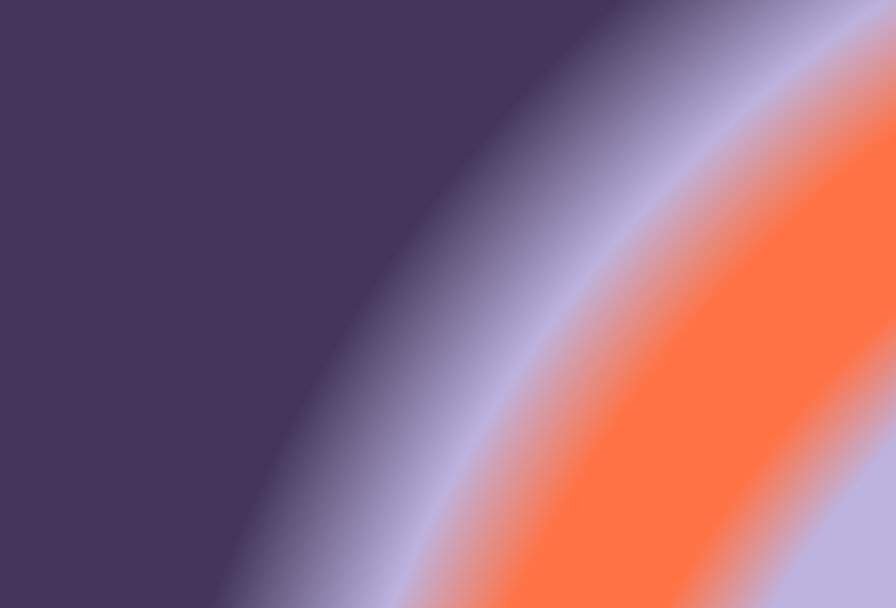
A Shadertoy shader for this background:

```glsl
// Soft concentric arcs of lavender and orange sweeping over a dusky violet field.

// Linear blend weight: 0 at the outer radius, 1 at the inner radius.
float inward(float outer, float inner, float radius) {
    return clamp((outer - radius) / (outer - inner), 0.0, 1.0);
}

void mainImage(out vec4 fragColor, in vec2 fragCoord) {
    vec3 violet = vec3(0.263, 0.212, 0.353);
    vec3 lavender = vec3(0.741, 0.702, 0.871);
    vec3 orange = vec3(1.0, 0.451, 0.275);

    // Distance from the arc centre, in canvas heights
    vec2 position = fragCoord / iResolution.y;
    float radius = distance(position, vec2(2.720, -0.868));

    // Bands from the outside in
    vec3 color = mix(violet, lavender, inward(2.529, 2.253, radius));
    color = mix(color, orange, inward(2.253, 2.069, radius));
    color = mix(color, lavender, inward(1.843, 1.690, radius));

    fragColor = vec4(color, 1.0);
}
```
